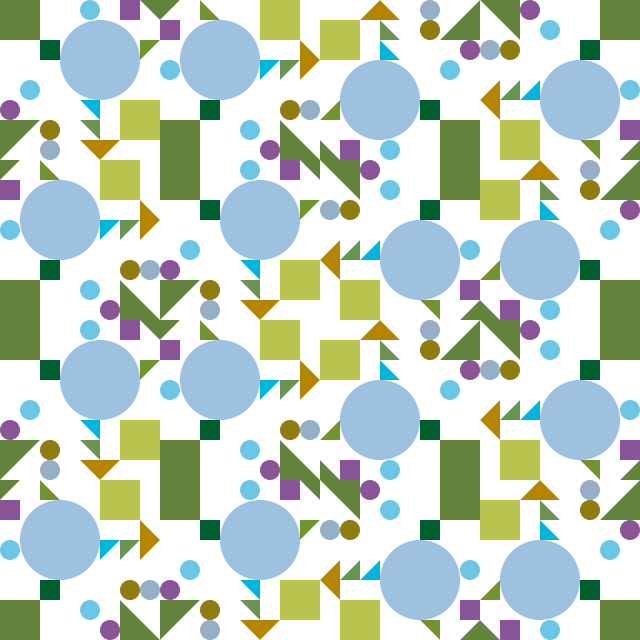
Reproduce this pattern procedurally as a WebGL 2 fragment shader.

```glsl
#version 300 es
precision highp float;
// Geometric mosaic: one 8 by 8 unit tile of discs, squares and triangles, turned by quarters over a 4 by 4 grid.

uniform vec2 u_resolution;
out vec4 fragColor;

bool inBox(vec2 p, vec2 corner, vec2 size) {
    vec2 d = (p - corner) / size;
    return d == clamp(d, 0.0, 1.0);
}

bool inDisc(vec2 p, vec2 center, float radius) {
    return distance(p, center) < radius;
}

// Right triangle with signed legs along x and y
bool inTriangle(vec2 p, vec2 corner, vec2 legs) {
    vec2 d = (p - corner) / legs;
    return min(d.x, d.y) >= 0.0 && d.x + d.y < 1.0;
}

// Colour of the unturned tile, y pointing down
vec3 tileColor(vec2 p) {
    const vec3 leaf = vec3(0.388, 0.51, 0.23);
    const vec3 purple = vec3(0.537, 0.333, 0.588);
    const vec3 sky = vec3(0.42, 0.78, 0.89);
    vec3 color = vec3(1.0);

    // Green blocks and wedges that join across tiles
    if (inBox(p, vec2(0.0), vec2(2.0))) color = leaf;
    if (inTriangle(p, vec2(0.0, 6.0), vec2(2.0))) color = leaf;
    if (inTriangle(p, vec2(8.0, 0.0), vec2(-1.0, 1.0))) color = leaf;

    // Squares
    if (inBox(p, vec2(2.0), vec2(1.0))) color = vec3(0.0, 0.37, 0.18);
    if (inBox(p, vec2(6.0, 0.0), vec2(1.0))) color = purple;
    if (inBox(p, vec2(6.0, 5.0), vec2(2.0))) color = vec3(0.72, 0.77, 0.305);

    // Small triangles and the ochre arrow
    if (inTriangle(p, vec2(7.0, 2.0), vec2(1.0))) color = vec3(0.44, 0.58, 0.19);
    if (inTriangle(p, vec2(5.0), vec2(-1.0, 1.0))) color = vec3(0.0, 0.71, 0.855);
    if (inTriangle(p, vec2(5.0, 6.0), vec2(-1.0, 1.0))) color = vec3(0.41, 0.58, 0.32);
    if (inTriangle(vec2(abs(p.x - 5.0), p.y), vec2(0.0, 7.0), vec2(1.0))) color = vec3(0.71, 0.52, 0.0);

    // Discs
    if (inDisc(p, vec2(5.0, 3.0), 2.0)) color = vec3(0.625, 0.757, 0.88);
    if (inDisc(p, vec2(4.5, 0.5), 0.5)) color = sky;
    if (inDisc(p, vec2(1.5, 4.5), 0.5)) color = sky;
    if (inDisc(p, vec2(0.5, 5.5), 0.5)) color = purple;
    if (inDisc(p, vec2(2.5, 6.5), 0.5)) color = vec3(0.56, 0.49, 0.08);
    if (inDisc(p, vec2(2.5, 7.5), 0.5)) color = vec3(0.588, 0.686, 0.79);
    return color;
}

// Finds the tile and its number of quarter turns
vec3 mosaic(vec2 p) {
    vec2 cell = floor(p / 8.0);
    vec2 local = p - 8.0 * cell;
    int turns = int(mod(cell.x + cell.y, 2.0) + 2.0 * step(2.0, mod(cell.x, 4.0)));
    for (int i = 0; i < turns; i++) local = vec2(8.0 - local.y, local.x);
    return tileColor(local);
}

void main() {
    // Average a 4 by 4 grid of samples per pixel to smooth the edges
    vec3 sum = vec3(0.0);
    for (int i = 0; i < 16; i++) {
        vec2 offset = (vec2(i % 4, i / 4) + 0.5) / 4.0 - 0.5;
        vec2 uv = (gl_FragCoord.xy + offset) / u_resolution;
        sum += mosaic(32.0 * vec2(uv.x, 1.0 - uv.y));
    }
    fragColor = vec4(sum / 16.0, 1.0);
}
```
